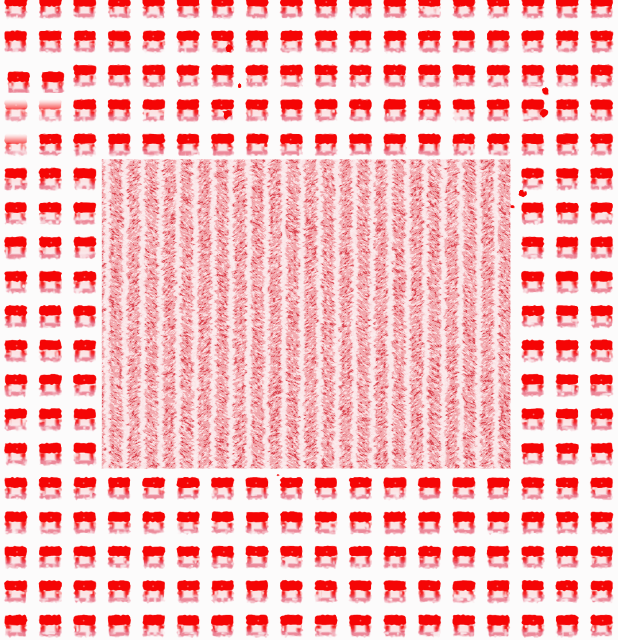
Reproduce this pattern procedurally as a Shadertoy shader.

```glsl
const vec3 PAPER = vec3(0.99, 0.985, 0.985);
const vec3 RED = vec3(0.96, 0.02, 0.02);
const vec3 ROSE = vec3(0.89, 0.30, 0.40);
const vec3 BLUSH = vec3(0.98, 0.87, 0.88);
const vec3 PINK = vec3(0.95, 0.66, 0.68);
const vec3 CRIMSON = vec3(0.84, 0.20, 0.25);

// Lengths are fractions of the canvas height
const vec2 FIRST_STAMP = vec2(0.0247, 0.0312);
const vec2 PITCH = vec2(0.0538, 0.0537);
const vec2 CELL_DROP = vec2(0.0, 0.0085);
const vec2 BODY_HALF = vec2(0.0172, 0.0078);
const vec2 FOOT_HALF = vec2(0.0157, 0.0090);
const vec2 FOOT_DROP = vec2(0.0, 0.0162);
const float CORNER = 0.0045;

const vec2 PANEL_MIN = vec2(0.159, 0.268);
const vec2 PANEL_MAX = vec2(0.797, 0.751);
const float STRIPE_PITCH = 0.0276;
const float STRIPE_GAP = 0.333;
const vec2 GRAIN = vec2(0.0040, 0.0024);

// Ink spatter: centre and radius
const vec3 SPATTER[8] = vec3[8](
    vec3(0.815, 0.699, 0.0050), vec3(0.800, 0.676, 0.0035),
    vec3(0.358, 0.923, 0.0060), vec3(0.354, 0.820, 0.0065),
    vec3(0.374, 0.866, 0.0025), vec3(0.852, 0.857, 0.0050),
    vec3(0.849, 0.824, 0.0060), vec3(0.434, 0.258, 0.0032));

float hash(vec2 p) {
    vec3 q = fract(p.xyx * vec3(0.1031, 0.1030, 0.0973));
    q += dot(q, q.yzx + 33.33);
    return fract((q.x + q.y) * q.z);
}

float noise(vec2 p) {
    vec2 i = floor(p), f = fract(p);
    f = f * f * (3.0 - 2.0 * f);
    vec2 e = vec2(1.0, 0.0);
    return mix(mix(hash(i), hash(i + e.xy), f.x),
               mix(hash(i + e.yx), hash(i + e.xx), f.x), f.y);
}

float box(vec2 p, vec2 halfSize, float radius) {
    vec2 q = abs(p) - halfSize + radius;
    return length(max(q, 0.0)) + min(max(q.x, q.y), 0.0) - radius;
}

float cover(float dist, float blur) {
    return 1.0 - smoothstep(-blur, blur, dist);
}

vec3 stamps(vec2 p, float px) {
    vec2 q = p - FIRST_STAMP + CELL_DROP;
    vec2 id = round(q / PITCH);
    vec2 d = q - id * PITCH - CELL_DROP;

    // Slipped and faded impressions in the upper left corner
    bool leftPair = id.x < 1.5;
    if (leftPair && id.y == 16.0) d += vec2(-0.004, 0.0105);
    bool faded = (leftPair && id.y == 15.0) || (id.x < 0.5 && id.y == 14.0);
    float ink = faded ? smoothstep(0.010, -0.012, d.y) * 0.75 : 1.0;

    // The panel takes the place of the middle cells
    bool hidden = id.x > 2.5 && id.x < 14.5 && id.y > 4.5 && id.y < 13.5;
    if (hidden) return PAPER;

    float rough = (noise(p * 260.0) - 0.5) * 0.0035;
    float blotch = noise(p * 190.0 + 17.0);

    // Smeared feet: dark sides, pale middle, rosy lower rim
    float foot = cover(box(d + FOOT_DROP, FOOT_HALF, 0.003) + rough, px + 0.0012);
    float sides = smoothstep(0.005, 0.0115, abs(d.x));
    float rim = smoothstep(-0.017, -0.021, d.y);
    float density = max(sides * mix(0.95, 0.7, rim), rim * 0.65);
    density *= smoothstep(0.05, 0.62, blotch + 0.15 * hash(id));
    vec3 footInk = mix(RED, ROSE, smoothstep(-0.011, -0.020, d.y));
    vec3 col = mix(PAPER, footInk, foot * (0.10 + 0.85 * density) * ink);

    // Solid upper block with an occasional pinhole
    float body = cover(box(d, BODY_HALF, CORNER) + rough * 0.6, px);
    col = mix(col, RED, body * ink);
    vec2 hole = d - vec2(0.004 * (hash(id + 5.0) - 0.5), -0.001);
    float pinhole = cover(length(hole) - 0.0012, px) * step(0.6, hash(id + 9.0));
    return mix(col, BLUSH, pinhole * body * 0.45);
}

vec3 weave(vec2 p) {
    // Ragged pale gaps between the stripes
    float jitter = (noise(p * vec2(60.0, 330.0)) - 0.5) * 0.0075;
    float x = (p.x - STRIPE_GAP + jitter) / STRIPE_PITCH;
    float fromGap = abs(x - round(x));
    float stripe = smoothstep(0.08, 0.24, fromGap);

    // Slanted grains whose lean alternates with the stripes
    float lean = mod(floor(x), 2.0) < 0.5 ? 0.45 : -0.45;
    vec2 g = vec2(p.x, p.y + lean * p.x) / GRAIN;
    float grain = 0.65 * noise(g) + 0.35 * noise(g * 1.9 + 31.0);
    vec3 thread = mix(BLUSH, PINK, smoothstep(0.18, 0.48, grain));
    thread = mix(thread, CRIMSON, 0.85 * smoothstep(0.54, 0.86, grain));
    vec3 gap = mix(PAPER, BLUSH, 0.35 + 0.65 * grain);
    return mix(gap, thread, stripe);
}

void mainImage(out vec4 fragColor, in vec2 fragCoord) {
    // Scale each axis so the layout always fills the canvas
    vec2 p = fragCoord / iResolution.xy * vec2(494.0 / 512.0, 1.0);
    float px = 0.8 / iResolution.y;
    vec3 col = stamps(p, px);

    // Loose drops of ink
    float wobble = (noise(p * 230.0 + 7.0) - 0.5) * 0.006;
    for (int i = 0; i < 8; i++) {
        float drop = length(p - SPATTER[i].xy) - SPATTER[i].z + wobble;
        col = mix(col, RED, cover(drop, px));
    }

    // Woven panel
    vec2 middle = 0.5 * (PANEL_MIN + PANEL_MAX);
    float panel = box(p - middle, 0.5 * (PANEL_MAX - PANEL_MIN), 0.0);
    col = mix(col, weave(p), cover(panel, px));
    fragColor = vec4(col, 1.0);
}
```
